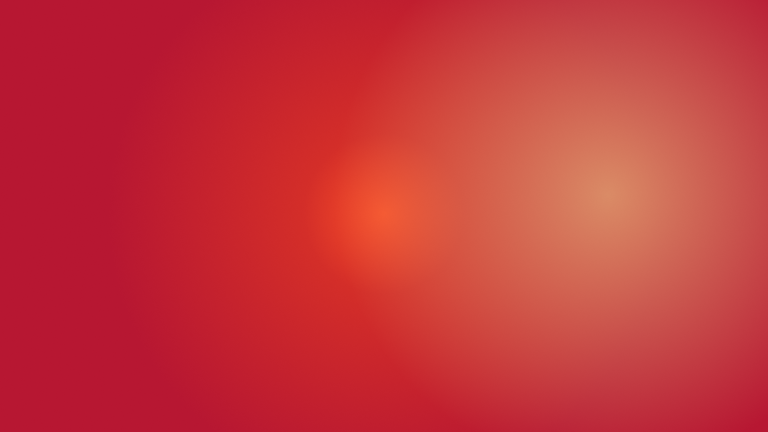
This background is drawn by a Shadertoy shader. Its source:

```glsl
// Soft crimson backdrop with an orange glow at the centre and a tan glow to its right.

const vec3 CRIMSON = vec3(0.718, 0.090, 0.196);
const vec3 RED     = vec3(0.830, 0.180, 0.160);
const vec3 ORANGE  = vec3(0.980, 0.315, 0.160);
const vec3 TAN     = vec3(0.855, 0.545, 0.400);

// Linear falloff: 1 at the centre, 0 at the radius.
float glow(vec2 p, vec2 centre, float radius) {
    return clamp(1.0 - length(p - centre) / radius, 0.0, 1.0);
}

// Three-colour ramp from rim to core, with the middle colour at the given stop.
vec3 ramp(vec3 rim, vec3 middle, vec3 core, float stop, float t) {
    vec3 outer = mix(rim, middle, clamp(t / stop, 0.0, 1.0));
    return mix(outer, core, clamp((t - stop) / (1.0 - stop), 0.0, 1.0));
}

float hash(vec2 p) {
    return fract(sin(dot(p, vec2(12.9898, 78.233))) * 43758.5453);
}

void mainImage(out vec4 fragColor, in vec2 fragCoord) {
    // Centred coordinates in units of the canvas height
    vec2 p = (fragCoord - 0.5 * iResolution.xy) / iResolution.y;

    // Orange core fading through red into crimson
    float ember = glow(p, vec2(0.0, 0.005), 0.64);
    vec3 color = ramp(CRIMSON, RED, ORANGE, 0.71, ember);

    // Tan glow laid over it
    color = mix(color, TAN, glow(p, vec2(0.519, 0.049), 0.635));

    // Faint dither against banding
    color += (hash(fragCoord) - 0.5) / 255.0;
    fragColor = vec4(color, 1.0);
}
```
